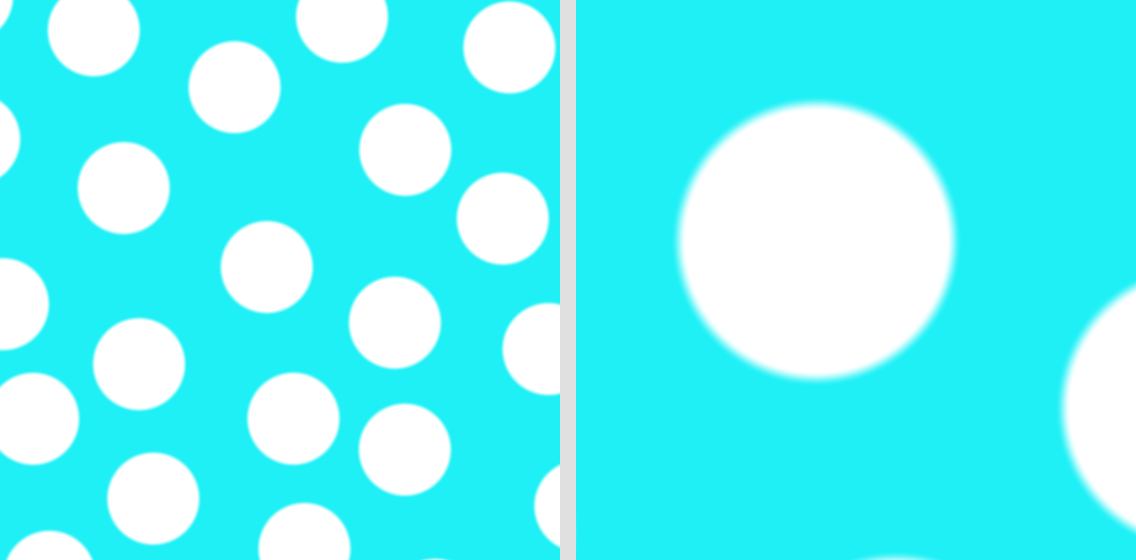
Left: the whole. Right: its middle third, enlarged.
Reproduce this pattern procedurally as a three.js fragment shader.

```glsl
// Scattered white polka dots of one size on a flat cyan ground.
// Dots sit on a turned triangular lattice; each is shifted by a hashed offset
// small enough that neighbours never touch, and edges are softly blended.

varying vec2 vUv;

const float TAU = 6.2831853;
const vec3 GROUND = vec3(0.12, 0.943, 0.965);
const vec3 DOT = vec3(1.0);

float hash(vec2 p, float seed) {
  return fract(sin(dot(p, vec2(127.1, 311.7)) + seed * 74.7) * 43758.5453);
}

vec2 rotate(vec2 p, float angle) {
  float c = cos(angle);
  float s = sin(angle);
  return vec2(c * p.x - s * p.y, s * p.x + c * p.y);
}

// Triangular lattice with unit spacing: index to position and back.
vec2 latticeToPlane(vec2 id) {
  return vec2(id.x + 0.5 * id.y, 0.8660254 * id.y);
}

vec2 planeToLattice(vec2 p) {
  float row = p.y / 0.8660254;
  return vec2(p.x - 0.5 * row, row);
}

// Random offset spread evenly over a disc.
vec2 discOffset(vec2 id, float reach) {
  float angle = TAU * hash(id, 1.0);
  return reach * sqrt(hash(id, 2.0)) * vec2(cos(angle), sin(angle));
}

// Distance to the nearest dot centre, in units of p.
float nearestCentre(vec2 p, float spacing, float reach) {
  vec2 cell = floor(planeToLattice(p / spacing) + 0.5);
  float nearest = 10.0;
  for (int j = -1; j <= 1; j++) {
    for (int i = -1; i <= 1; i++) {
      vec2 id = cell + vec2(float(i), float(j));
      vec2 centre = latticeToPlane(id) * spacing + discOffset(id, reach);
      nearest = min(nearest, distance(p, centre));
    }
  }
  return nearest;
}

// Coverage of a disc with a soft rim.
float softDisc(float dist, float radius, float softness) {
  return 1.0 - smoothstep(radius - softness, radius + softness, dist);
}

void main() {
  float spacing = 0.272;
  float reach = 0.042;
  float radius = 0.082;
  float softness = 0.0046;

  vec2 p = rotate(vUv, 0.38) + vec2(3.17, 1.43);
  float cover = softDisc(nearestCentre(p, spacing, reach), radius, softness);
  gl_FragColor = vec4(mix(GROUND, DOT, cover), 1.0);
}
```
